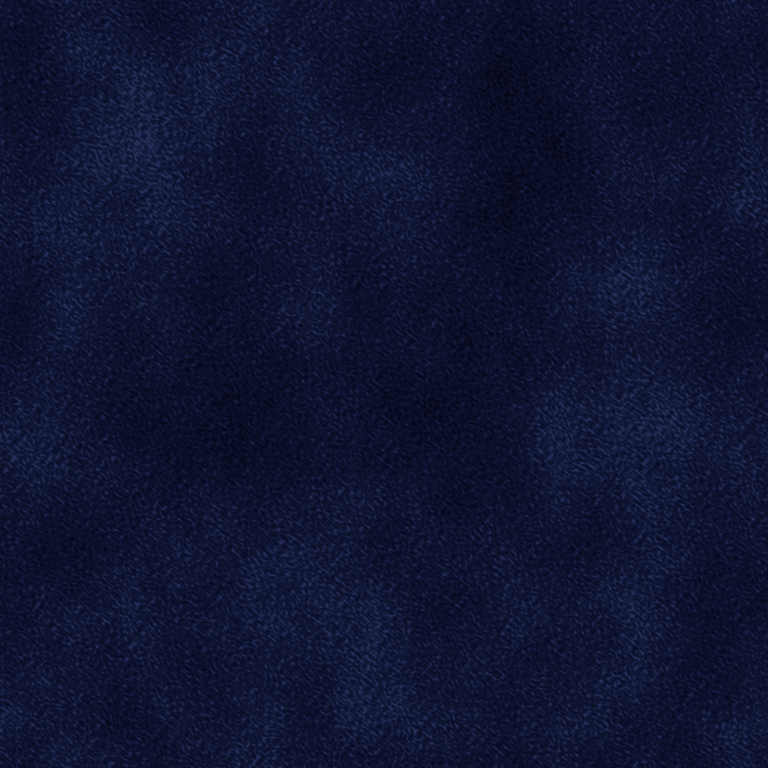
Give the GLSL for this texture, as a WebGL 2 fragment shader.

```glsl
#version 300 es
precision highp float;
precision highp int;
// Dark navy leather: soft cloudy shading under a fine slanted grain of short ridges.

#define CLOUD_CELLS vec2(4.0, 3.0)
#define CLOUD_CONTRAST 1.55
#define CLOUD_GAIN 0.66
#define GRAIN_ALONG vec2(122.0, -96.0)
#define GRAIN_ACROSS vec2(170.0, 216.0)
#define GRAIN_CONTRAST 2.6
#define PEBBLE_CELLS 240.0
#define PEBBLE_CONTRAST 0.8
#define GLINT 1.9
#define BEND_CELLS 19.0
#define BEND 0.007

uniform vec2 u_resolution;
out vec4 outColor;

// Unit gradient from an integer cell.
vec2 cellGradient(ivec2 cell, int seed) {
    uvec2 h = uvec2(cell + seed * 977) * 1664525u + 1013904223u;
    h.x += h.y * 1664525u;
    h.y += h.x * 1664525u;
    h ^= h >> 16u;
    h.x += h.y * 1664525u;
    h.y += h.x * 1664525u;
    h ^= h >> 16u;
    float angle = float(h.x & 65535u) / 65536.0 * 6.28318;
    return vec2(cos(angle), sin(angle));
}

// Contribution of one lattice corner; its index is reduced modulo the unit tile.
float corner(ivec2 id, vec2 offset, ivec2 a, ivec2 b, int seed) {
    int area = a.x * b.y - a.y * b.x;
    ivec2 onTile = ivec2(b.y * id.x - a.y * id.y, a.x * id.y - b.x * id.x);
    return dot(cellGradient((onTile + 4 * area) % area, seed), offset);
}

// Gradient noise on a slanted lattice with whole-number axes a and b; wraps at 1.
float latticeNoise(vec2 p, vec2 a, vec2 b, int seed) {
    vec2 q = vec2(dot(a, p), dot(b, p));
    ivec2 id = ivec2(floor(q)), ia = ivec2(a), ib = ivec2(b);
    vec2 f = fract(q);
    vec2 u = f * f * f * (f * (f * 6.0 - 15.0) + 10.0);
    float n00 = corner(id, f, ia, ib, seed);
    float n10 = corner(id + ivec2(1, 0), f - vec2(1, 0), ia, ib, seed);
    float n01 = corner(id + ivec2(0, 1), f - vec2(0, 1), ia, ib, seed);
    float n11 = corner(id + ivec2(1, 1), f - vec2(1, 1), ia, ib, seed);
    return mix(mix(n00, n10, u.x), mix(n01, n11, u.x), u.y);
}

float gridNoise(vec2 p, vec2 cells, int seed) {
    return latticeNoise(p, vec2(cells.x, 0.0), vec2(0.0, cells.y), seed);
}

// Broad uneven shading.
float clouds(vec2 p) {
    float sum = 0.0, weight = 1.0;
    vec2 cells = CLOUD_CELLS;
    for (int octave = 0; octave < 5; octave++) {
        sum += weight * gridNoise(p, cells, octave + 1);
        cells *= 2.0;
        weight *= CLOUD_GAIN;
    }
    return sum;
}

// Short wavering ridges, with peaks brighter than the creases are dark.
float grain(vec2 p) {
    vec2 bend = vec2(gridNoise(p, vec2(BEND_CELLS), 11),
                     gridNoise(p, vec2(BEND_CELLS), 12));
    vec2 bent = p + BEND * bend;
    float ridge = latticeNoise(bent, GRAIN_ALONG, GRAIN_ACROSS, 13);
    float pebble = gridNoise(bent, vec2(PEBBLE_CELLS), 14);
    float strength = 1.0 + 0.25 * gridNoise(p, vec2(29.0), 15);
    float peak = max(ridge, 0.0);
    return strength * (GRAIN_CONTRAST * ridge + GLINT * (peak * peak - 0.03)
                       + PEBBLE_CONTRAST * pebble);
}

// Navy ramp from shadow to glint.
vec3 leatherColor(float tone) {
    vec3 color = mix(vec3(0.018, 0.024, 0.095), vec3(0.04, 0.053, 0.15),
                     clamp((tone + 2.3) / 1.3, 0.0, 1.0));
    color = mix(color, vec3(0.05, 0.07, 0.18), clamp((tone + 1.0) / 0.9, 0.0, 1.0));
    color = mix(color, vec3(0.072, 0.10, 0.23), clamp((tone + 0.1) / 0.9, 0.0, 1.0));
    return mix(color, vec3(0.145, 0.18, 0.345), clamp((tone - 0.8) / 1.4, 0.0, 1.0));
}

void main() {
    vec2 p = gl_FragCoord.xy / u_resolution;
    float tone = CLOUD_CONTRAST * clouds(p) + grain(p);
    outColor = vec4(leatherColor(tone), 1.0);
}
```
